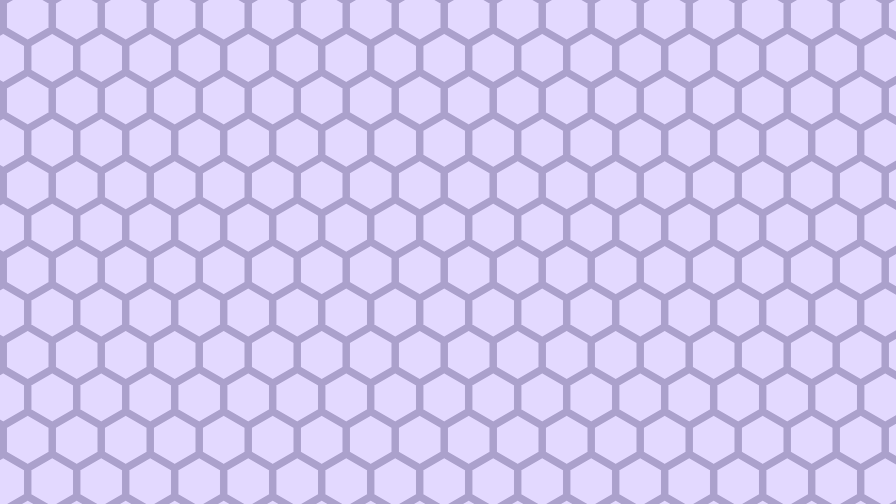
Write a Shadertoy shader that draws this pattern.

```glsl
#define PITCH 0.09722              // cell spacing, in canvas heights
#define ORIGIN vec2(0.0064, 0.0431) // centre of the lowest left cell
#define LINE_WIDTH 0.152           // wall thickness, in cell spacings
#define FILL_COLOR vec3(0.890, 0.850, 1.000)
#define LINE_COLOR vec3(0.670, 0.630, 0.800)

const vec2 LATTICE = vec2(1.0, 1.7320508);

// Offset from the nearest centre of a pointy-top hexagon grid
vec2 hexOffset(vec2 p) {
    vec2 a = mod(p, LATTICE) - 0.5 * LATTICE;
    vec2 b = mod(p - 0.5 * LATTICE, LATTICE) - 0.5 * LATTICE;
    return dot(a, a) < dot(b, b) ? a : b;
}

// Distance from a point inside a unit-width hexagon to its border
float borderDistance(vec2 q) {
    q = abs(q);
    return 0.5 - max(q.x, dot(q, 0.5 * LATTICE));
}

void mainImage(out vec4 fragColor, in vec2 fragCoord) {
    vec2 p = (fragCoord / iResolution.y - ORIGIN) / PITCH;
    float pixel = 1.0 / (iResolution.y * PITCH);

    // Half of each wall lies on either side of the shared border
    float d = borderDistance(hexOffset(p)) - 0.5 * LINE_WIDTH;
    float fill = smoothstep(-0.6 * pixel, 0.6 * pixel, d);

    fragColor = vec4(mix(LINE_COLOR, FILL_COLOR, fill), 1.0);
}
```
